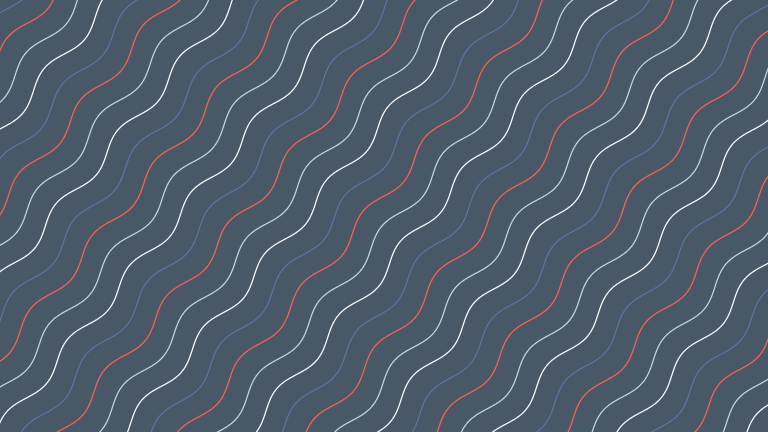
Reproduce this pattern procedurally as a WebGL 1 fragment shader.

```glsl
precision highp float;

uniform vec2 u_resolution;

const float TAU = 6.2831853;
const float TILES_PER_HEIGHT = 4.5;
const float LINES_PER_TILE = 4.0;
const float TILT = radians(50.0);
// Lengths below are in tiles
const float AMPLITUDE = 0.0645;
const float LINE_WIDTH = 0.0128;

const vec3 SLATE = vec3(0.288, 0.345, 0.400);
const vec3 BLUE = vec3(0.355, 0.455, 0.640);
const vec3 CORAL = vec3(1.000, 0.375, 0.325);
const vec3 ICE = vec3(0.740, 0.850, 0.910);
const vec3 WHITE = vec3(1.0);

// Axes of the result: x along the lines, y across them
vec2 tiltAxes(vec2 p, float angle) {
    float c = cos(angle);
    float s = sin(angle);
    return vec2(c * p.x + s * p.y, s * p.x - c * p.y);
}

// Position across the lines once the sine wave is straightened out
float unbend(vec2 p, float amplitude) {
    return p.y - amplitude * sin(TAU * p.x);
}

// Stretch of the unbent coordinate relative to true distance
float waveStretch(float along, float amplitude) {
    float slope = TAU * amplitude * cos(TAU * along);
    return sqrt(1.0 + slope * slope);
}

// Share of a pixel covered by a line, by box filter
float lineCoverage(float dist, float width, float pixel) {
    float upper = min(dist + 0.5 * width, 0.5 * pixel);
    float lower = max(dist - 0.5 * width, -0.5 * pixel);
    return clamp((upper - lower) / pixel, 0.0, 1.0);
}

// Colours cycle in the order blue, coral, ice, white
vec3 lineColor(float index) {
    vec3 firstPair = mix(BLUE, CORAL, step(0.5, index));
    vec3 secondPair = mix(ICE, WHITE, step(2.5, index));
    return mix(firstPair, secondPair, step(1.5, index));
}

void main() {
    // Tile units, anchored at the upper left corner
    float pixel = TILES_PER_HEIGHT / u_resolution.y;
    vec2 fromCorner = gl_FragCoord.xy - vec2(0.0, u_resolution.y);
    vec2 p = tiltAxes(fromCorner * pixel, TILT);

    // Nearest line and the distance to it
    float lane = unbend(p, AMPLITUDE) * LINES_PER_TILE;
    float index = mod(floor(lane), LINES_PER_TILE);
    float dist = (fract(lane) - 0.5) / LINES_PER_TILE;
    dist /= waveStretch(p.x, AMPLITUDE);

    float coverage = lineCoverage(dist, LINE_WIDTH, pixel);
    gl_FragColor = vec4(mix(SLATE, lineColor(index), coverage), 1.0);
}
```
